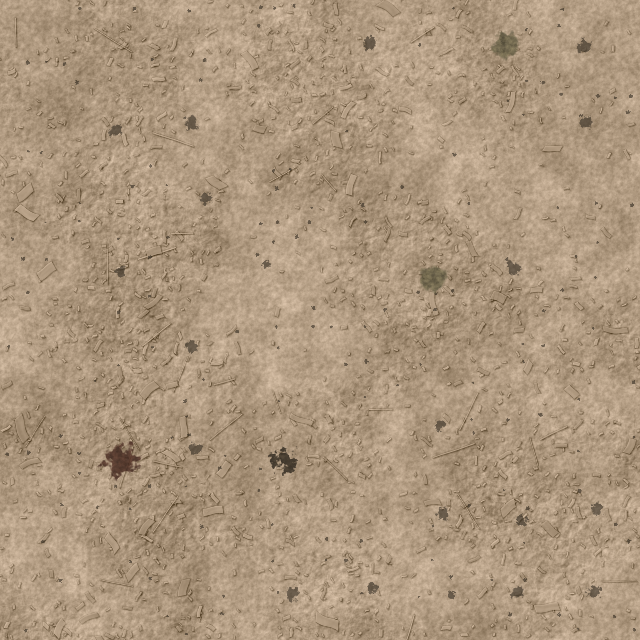
A Shadertoy shader for this texture:

```glsl
// Dry, trodden earth strewn with wood chips, straw fibres and dark specks.
// Gradient noise gives the mottled, sandy ground; jittered grids scatter the
// litter, which gathers in patches and is shaded by light from the upper left.

const float TAU = 6.2832;
const vec3 DARK_EARTH = vec3(0.50, 0.42, 0.32);
const vec3 PALE_EARTH = vec3(0.78, 0.69, 0.59);
const vec3 CHARCOAL = vec3(0.20, 0.17, 0.13);
const vec3 OLIVE_STONE = vec3(0.41, 0.38, 0.28);
const vec3 RED_LEAF = vec3(0.29, 0.18, 0.14);
const vec2 TO_LIGHT = vec2(-0.7, 0.7);

vec4 hash4(vec2 p) {
    vec4 q = fract(p.xyxy * vec4(0.1031, 0.1030, 0.0973, 0.1099));
    q += dot(q, q.wzxy + 33.33);
    return fract((q.xxyz + q.yzzw) * q.zywx);
}

mat2 rotation(float angle) {
    float c = cos(angle), s = sin(angle);
    return mat2(c, s, -s, c);
}

float cornerSlope(vec2 corner, vec2 offset) {
    float angle = TAU * hash4(corner).x;
    return dot(vec2(cos(angle), sin(angle)), offset);
}

float gradientNoise(vec2 p) {
    vec2 i = floor(p), f = fract(p);
    vec2 u = f * f * f * (f * (f * 6.0 - 15.0) + 10.0);
    vec2 e = vec2(1.0, 0.0);
    float low = mix(cornerSlope(i, f), cornerSlope(i + e, f - e), u.x);
    float high = mix(cornerSlope(i + e.yx, f - e.yx), cornerSlope(i + 1.0, f - 1.0), u.x);
    return mix(low, high, u.y);
}

float fbm(vec2 p, int octaves) {
    float sum = 0.0, amplitude = 0.5;
    for (int i = 0; i < octaves; i++) {
        sum += amplitude * gradientNoise(p);
        p = rotation(0.6) * p * 2.03 + 17.3;
        amplitude *= 0.55;
    }
    return sum;
}

float boxDistance(vec2 p, vec2 halfSize) {
    vec2 d = abs(p) - halfSize;
    return length(max(d, 0.0)) + min(max(d.x, d.y), 0.0);
}

// How thickly debris lies: 0 on bare earth, 1 in the drifts.
float litterDensity(vec2 uv) {
    return smoothstep(-0.2, 0.25, fbm(uv * 4.0 + 5.7, 3));
}

// Lays rotated slivers over the ground tone, each with shadow and lit rim.
float scatterChips(float tone, vec2 uv, float cells, vec2 halfSize, float coverage, float seed) {
    vec2 p = uv * cells;
    float edge = 0.0011 * cells;
    for (int k = 0; k < 9; k++) {
        vec2 id = floor(p) + vec2(k % 3, k / 3) - 1.0;
        vec4 place = hash4(id + seed);
        vec4 look = hash4(id + seed + 71.0);
        vec2 centre = id + 0.5 + 0.7 * (place.xy - 0.5);
        if (place.w > coverage * mix(0.2, 1.0, litterDensity(centre / cells))) continue;
        mat2 turn = rotation(TAU * place.z);
        vec2 q = turn * (p - centre);
        q.y += 0.2 * halfSize.y * sin(q.x * 9.0 + TAU * look.z);
        q.x += q.y * (look.w - 0.5);
        vec2 size = halfSize * mix(vec2(0.45, 0.5), vec2(1.0), look.xy);
        float body = boxDistance(q, size);
        float shade = boxDistance(q + turn * TO_LIGHT * edge * 1.5, size);
        float shadow = 1.0 - smoothstep(-edge, 1.8 * edge, shade);
        float fill = 1.0 - smoothstep(-edge, 0.5 * edge, body);
        float rim = smoothstep(-1.5 * edge, edge, shade);
        float outline = exp(-body * body / (edge * edge));
        float streaks = 0.25 * gradientNoise(q * vec2(3.0, 14.0) / halfSize.y * 0.1 + id);
        float wood = mix(0.55, 0.95, look.z) + streaks + 0.3 * rim;
        tone -= 0.5 * shadow + 0.28 * outline;
        tone = mix(tone, wood, 0.85 * fill);
    }
    return tone;
}

// Coverage of one ragged lump.
float lump(vec2 p, float radius, float raggedness, float seed) {
    float wobble = raggedness * fbm(p / radius * 1.3 + seed, 3);
    return 1.0 - smoothstep(0.75, 1.1, length(p) / radius + wobble);
}

float scatterSpecks(vec2 uv, float cells, float radius, float coverage, float seed) {
    vec2 p = uv * cells, id = floor(p);
    vec4 r = hash4(id + seed);
    vec2 centre = id + 0.3 + 0.4 * r.xy;
    float size = radius * mix(0.5, 1.0, r.z);
    return step(r.w, coverage) * lump(p - centre, size, 1.6, r.z * 40.0);
}

float groundTone(vec2 uv, float litter) {
    float patches = 0.55 * fbm(uv * 5.0, 4) + 0.65 * fbm(uv * 22.0 + 9.0, 4);
    float grain = 0.7 * fbm(uv * 125.0, 3);
    vec2 warped = uv * 85.0 + 1.2 * fbm(uv * 40.0, 2);
    float relief = fbm(warped, 3) - fbm(warped + TO_LIGHT * 0.22, 3);
    float pits = smoothstep(0.16, 0.42, fbm(uv * 48.0 + 31.0, 3));
    return 0.74 - 0.12 * litter + patches + grain
        + mix(0.4, 1.1, litter) * relief - 0.5 * litter * pits;
}

void mainImage(out vec4 fragColor, in vec2 fragCoord) {
    vec2 uv = fragCoord / iResolution.y;
    float tone = groundTone(uv, litterDensity(uv));

    // Litter from crumbs up to large chips, then long thin fibres.
    tone = scatterChips(tone, uv, 72.0, vec2(0.34, 0.14), 0.42, 3.0);
    tone = scatterChips(tone, uv, 34.0, vec2(0.36, 0.11), 0.42, 19.0);
    tone = scatterChips(tone, uv, 13.0, vec2(0.46, 0.016), 0.35, 37.0);
    tone = scatterChips(tone, uv, 16.0, vec2(0.32, 0.12), 0.32, 53.0);
    vec3 color = mix(DARK_EARTH, PALE_EARTH, clamp(tone, -0.6, 1.25));

    // Dark specks, two stones, a withered leaf and a burnt scrap.
    color = mix(color, CHARCOAL, 0.6 * scatterSpecks(uv, 36.0, 0.12, 0.12, 11.0));
    color = mix(color, CHARCOAL, 0.6 * scatterSpecks(uv, 8.0, 0.09, 0.28, 29.0));
    float mottle = 1.0 + 0.8 * fbm(uv * 110.0, 3);
    float stones = max(lump(uv - vec2(0.79, 0.93), 0.021, 0.9, 4.0),
                       lump(uv - vec2(0.675, 0.565), 0.021, 0.9, 8.0));
    color = mix(color, OLIVE_STONE * mottle, 0.85 * stones);
    color = mix(color, RED_LEAF * mottle, 0.85 * lump(uv - vec2(0.19, 0.28), 0.023, 1.8, 2.0));
    color = mix(color, CHARCOAL * mottle, 0.85 * lump(uv - vec2(0.445, 0.28), 0.018, 2.2, 6.0));
    fragColor = vec4(color, 1.0);
}
```
